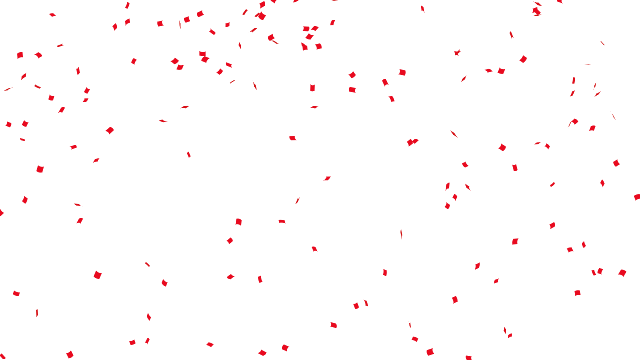
Give the GLSL for this pattern, as a Shadertoy shader.

```glsl
float hash(float n) {
    return fract(sin(n * 12.9898 + 4.137) * 43758.5453);
}

mat2 rotation(float angle) {
    float c = cos(angle), s = sin(angle);
    return mat2(c, -s, s, c);
}

// Signed distance to a square sheet, spun in its plane and tilted in space
float sheetDistance(vec2 p, float halfSide, float spin, float tilt, float axis) {
    mat2 toSheet = rotation(spin) * mat2(1.0, 0.0, 0.0, 1.0 / tilt) * rotation(axis);
    vec2 q = toSheet * p;
    // Slight curl of the paper
    q.y += 0.25 * (q.x * q.x / halfSide - 0.3 * halfSide);
    // Row lengths turn sheet units back into canvas units
    mat2 rows = transpose(toSheet);
    vec2 edge = (abs(q) - halfSide) / vec2(length(rows[0]), length(rows[1]));
    return max(edge.x, edge.y);
}

void mainImage(out vec4 fragColor, in vec2 fragCoord) {
    vec2 uv = fragCoord / iResolution.y;
    float aspect = iResolution.x / iResolution.y;
    float pixel = 1.0 / iResolution.y;
    vec3 color = vec3(1.0);

    for (int i = 0; i < 152; i++) {
        float seed = float(i) * 7.0 + 1.0;

        // Scatter, a little denser towards the top
        vec2 center = vec2(hash(seed) * aspect, 1.0 - pow(hash(seed + 1.0), 1.25));
        vec2 p = uv - center;
        if (dot(p, p) > 0.0009) continue;

        // Random pose
        float halfSide = mix(0.0056, 0.0088, sqrt(hash(seed + 2.0)));
        float spin = 6.2832 * hash(seed + 3.0);
        float tilt = mix(0.1, 1.0, hash(seed + 4.0));
        float axis = 3.1416 * hash(seed + 5.0);

        // Strongly tilted sheets are a touch darker
        vec3 red = mix(vec3(0.80, 0.07, 0.06), vec3(0.91, 0.04, 0.12), smoothstep(0.1, 0.5, tilt));
        float d = sheetDistance(p, halfSide, spin, tilt, axis);
        color = mix(color, red, clamp(0.5 - d / (0.8 * pixel), 0.0, 1.0));
    }

    fragColor = vec4(color, 1.0);
}
```
